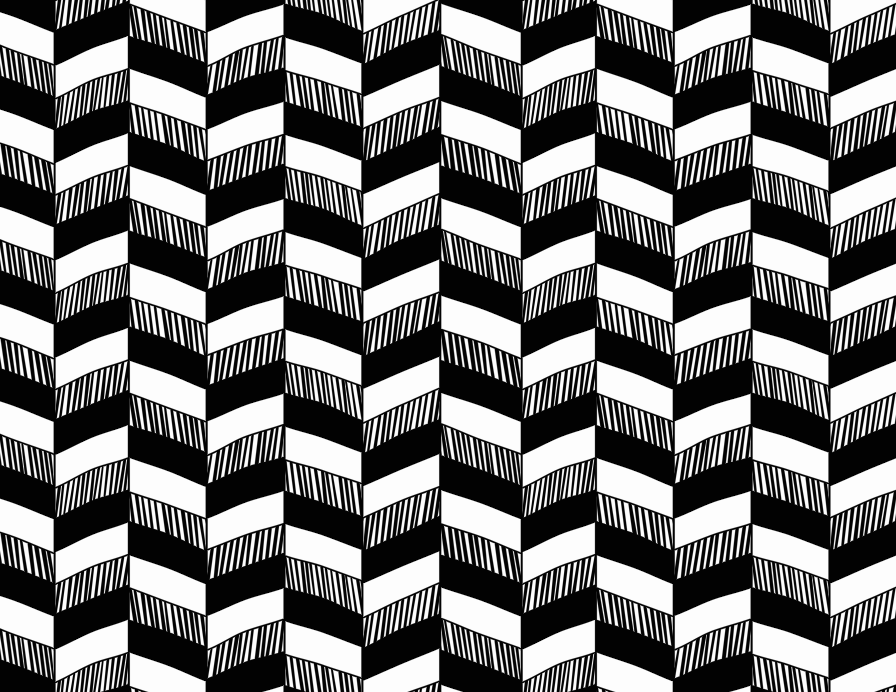
Write a Shadertoy shader that draws this pattern.

```glsl
#define COLUMN 0.1125    // column width, in canvas heights
#define PERIOD 0.1406    // height of white + hatched + black
#define ORIGIN vec2(-0.0384, 0.0241)
#define RISE 0.32        // slant of a band across its column, in periods
#define LINE 0.0030      // outline width
#define STROKES 12.0     // fewest hatch strokes per cell
#define STROKE_INK 0.27  // mean half width of a stroke, in pitches
#define LEAN 0.06        // hatch slant, in column widths
#define WOBBLE 0.035     // unevenness of band edges, in periods
#define INK vec3(0.008)
#define PAPER vec3(0.992)

float hash(vec2 p) {
    vec3 q = fract(vec3(p.xyx) * 0.1031);
    q += dot(q, q.yzx + 33.33);
    return fract((q.x + q.y) * q.z);
}

// Signed smooth noise along x, one strand per seed
float wave(float x, float seed) {
    float i = floor(x), f = fract(x);
    f = f * f * (3.0 - 2.0 * f);
    return mix(hash(vec2(i, seed)), hash(vec2(i + 1.0, seed)), f) - 0.5;
}

// Uneven column edges, recurring every six columns
float edgeShift(float edge) {
    return abs(mod(edge, 6.0) - 1.0) < 0.5 ? 0.045 : -0.004;
}

// Distance to the nearest hatch stroke; uv spans the hatched cell
float hatchDistance(vec2 uv, float slant, float seed) {
    float count = STROKES + floor(4.0 * hash(vec2(seed, 3.7)));
    float s = (uv.x + slant * LEAN * (uv.y - 0.5)) * count;
    float nearest = 1.0;
    for (float k = -1.0; k <= 1.0; k++) {
        float id = floor(s) + k;
        float offset = hash(vec2(id, seed)) - 0.5;
        float tilt = hash(vec2(id, seed + 17.0)) - 0.5;
        float taper = hash(vec2(id, seed + 31.0)) - 0.5;
        float center = id + 0.5 + 0.35 * offset + 0.4 * tilt * (uv.y - 0.5);
        float halfWidth = STROKE_INK + 0.12 * offset + 0.2 * taper * (uv.y - 0.5);
        nearest = min(nearest, abs(s - center) - halfWidth);
    }
    return nearest * COLUMN / count;
}

void mainImage(out vec4 fragColor, in vec2 fragCoord) {
    vec2 p = fragCoord / iResolution.y;
    p.y = 1.0 - p.y;
    p -= ORIGIN;
    float aa = 0.8 / iResolution.y;

    // Columns
    float x = p.x / COLUMN;
    x -= mix(edgeShift(floor(x)), edgeShift(floor(x) + 1.0), fract(x));
    float column = floor(x), u = fract(x);
    float kind = mod(column, 6.0);
    float slant = mod(column, 2.0) < 0.5 ? -1.0 : 1.0;

    // Alternating slants, each column a third of a period lower
    float rise = RISE * (0.88 + 0.2 * hash(vec2(kind, 8.3)));
    float y = p.y / PERIOD - column / 3.0 + slant * rise * (u - 0.5);
    y += WOBBLE * wave(u * 2.0, kind + 50.0);
    float row = floor(y), v = fract(y);
    float seed = kind * 2.0 + mod(row, 2.0) + 1.0;

    // Band edges inside the cell
    float hatchTop = 1.0 / 3.0 + WOBBLE * wave(u * 2.0, seed + 70.0);
    float hatchEnd = 2.0 / 3.0 + WOBBLE * wave(u * 2.0, seed + 90.0);
    float side = min(u, 1.0 - u) * COLUMN - 0.5 * LINE;

    // Plain white band
    float plain = min(v, hatchTop - v) * PERIOD;
    plain = min(plain - 0.2 * LINE, side);

    // Hatched band
    vec2 cell = vec2(u, (v - hatchTop) / (hatchEnd - hatchTop));
    float hatched = min(v - hatchTop, hatchEnd - v) * PERIOD - 0.7 * LINE;
    hatched = min(min(hatched, side), hatchDistance(cell, slant, seed));

    float paper = smoothstep(-aa, aa, max(plain, hatched));
    fragColor = vec4(mix(INK, PAPER, paper), 1.0);
}
```
